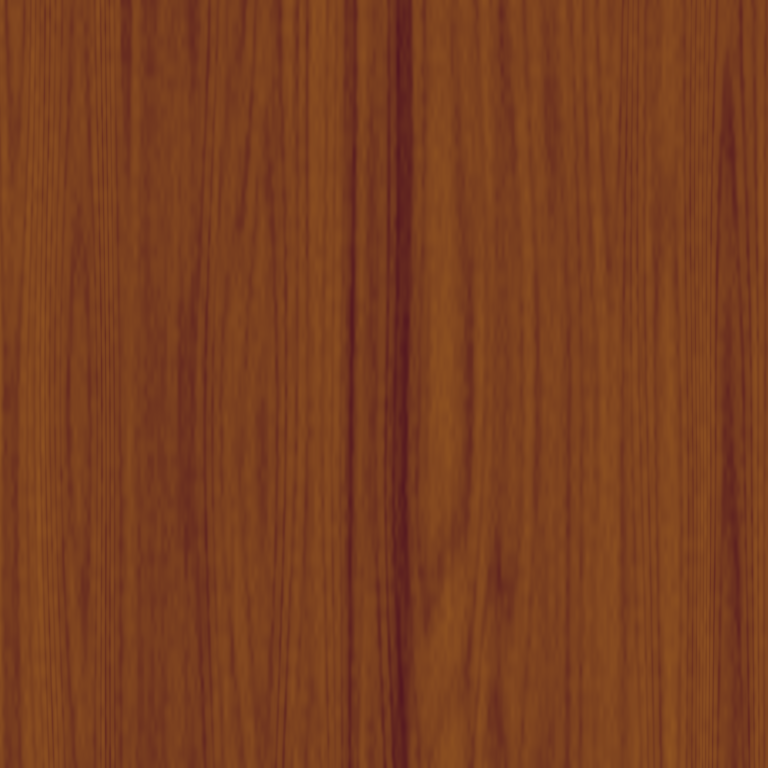
A Shadertoy shader for this texture:

```glsl
#define RING_COUNT 19.0
#define RING_DEPTH 0.23
#define BAND_DEPTH 0.28
#define STREAK_DEPTH 0.22
#define FIBRE_DEPTH 0.17
#define PORE_DEPTH 0.17
#define BASE_TONE 0.64
#define HEART_X 0.492
#define SAP_X 0.630
#define DARK_WOOD vec3(0.33, 0.09, 0.12)
#define MID_WOOD vec3(0.47, 0.24, 0.12)
#define LIGHT_WOOD vec3(0.58, 0.34, 0.13)

float hash(vec2 p) {
    return fract(sin(dot(p, vec2(12.9898, 78.233))) * 43758.5453);
}

float noise(vec2 p) {
    vec2 cell = floor(p);
    vec2 f = fract(p);
    f = f * f * (3.0 - 2.0 * f);
    float bottom = mix(hash(cell), hash(cell + vec2(1, 0)), f.x);
    float top = mix(hash(cell + vec2(0, 1)), hash(cell + vec2(1, 1)), f.x);
    return mix(bottom, top, f.y);
}

float streak(float offset, float width) {
    float d = offset / width;
    return exp(-d * d);
}

// Height field whose contours are the growth rings
float growthField(vec2 p) {
    float columns = 0.85 * noise(vec2(p.x * 13.0 + 3.7, 5.5));
    float flames = 0.15 * noise(vec2(p.x * 9.0, p.y * 1.6) + 21.3);
    float detail = 0.12 * noise(vec2(p.x * 31.0, p.y * 0.6) + 47.1);
    return columns + flames + detail + 0.5 * p.x;
}

// Soft dark lines of uneven strength
float growthRings(vec2 p) {
    float phase = growthField(p) * RING_COUNT;
    float wave = 0.5 + 0.5 * cos(6.28318 * phase);
    float strength = 0.5 + 0.7 * noise(vec2(phase * 0.6, p.x * 14.0));
    return wave * wave * strength;
}

// Paired dark heartwood streaks and one pale sapwood streak
float heartAndSap(vec2 p) {
    float edge = abs(p.x - HEART_X) - 0.034;
    float heart = 0.32 * streak(edge, 0.010) + 0.10 * streak(p.x - HEART_X, 0.05);
    return 0.18 * streak(p.x - SAP_X, 0.014) - heart;
}

vec3 woodColor(float tone) {
    vec3 lower = mix(DARK_WOOD, MID_WOOD, clamp(tone * 2.0, 0.0, 1.0));
    return mix(lower, LIGHT_WOOD, clamp(tone * 2.0 - 1.0, 0.0, 1.0));
}

void mainImage(out vec4 fragColor, in vec2 fragCoord) {
    vec2 p = fragCoord / iResolution.xy;

    // Gentle sideways bend of the whole grain
    vec2 grain = p;
    grain.x += 0.008 * (noise(vec2(p.x * 4.0, p.y * 2.0) + 2.5) - 0.5);

    // Broad colour bands, growth rings and narrow streaks
    float tone = BASE_TONE + heartAndSap(grain);
    tone += BAND_DEPTH * (noise(vec2(grain.x * 19.0, p.y * 0.3) + 13.1) - 0.5);
    tone -= RING_DEPTH * growthRings(grain);
    tone += STREAK_DEPTH * (noise(vec2(grain.x * 70.0, p.y * 0.4) + 31.0) - 0.5);

    // Long fibres and short pores
    tone += FIBRE_DEPTH * (noise(vec2(grain.x * 135.0, p.y * 4.0)) - 0.5);
    tone += PORE_DEPTH * (noise(vec2(grain.x * 230.0, p.y * 55.0)) - 0.5);

    fragColor = vec4(woodColor(tone), 1.0);
}
```
